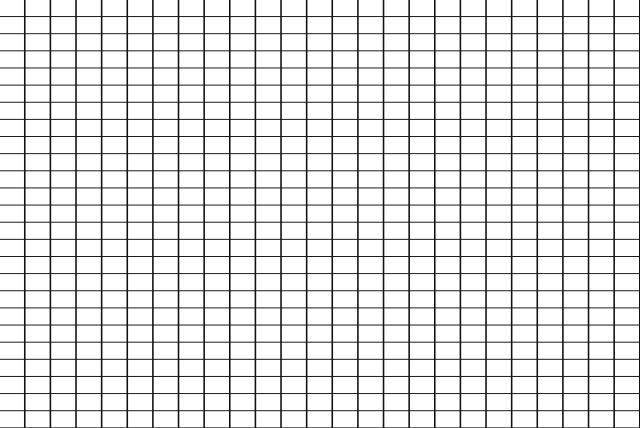
Give the GLSL for this pattern, as a Shadertoy shader.

```glsl
// Layout, as fractions of the canvas width and height
const vec2 PITCH       = vec2(0.04004);           // spacing of the rules
const vec2 FIRST_RULE  = vec2(0.0387);            // first rule from the left and top
const vec2 RULE_WIDTH  = vec2(0.00247, 0.00225);  // vertical, horizontal

const vec3 PAPER = vec3(1.0);
const vec3 INK   = vec3(0.07);

// Share of each pixel's extent covered by the nearest rule on each axis
vec2 ruleCoverage(vec2 position, vec2 pixel) {
    vec2 offset = (fract((position - FIRST_RULE) / PITCH + 0.5) - 0.5) * PITCH;
    vec2 overlap = 0.5 * (RULE_WIDTH + pixel) - abs(offset);
    return clamp(overlap, vec2(0.0), min(RULE_WIDTH, pixel)) / pixel;
}

void mainImage(out vec4 fragColor, in vec2 fragCoord) {
    vec2 pixel = 1.0 / iResolution.xy;
    vec2 position = fragCoord * pixel;
    position.y = 1.0 - position.y;  // measure rows from the top

    // Union of vertical and horizontal rules
    vec2 rules = ruleCoverage(position, pixel);
    float ink = 1.0 - (1.0 - rules.x) * (1.0 - rules.y);

    fragColor = vec4(mix(PAPER, INK, ink), 1.0);
}
```
